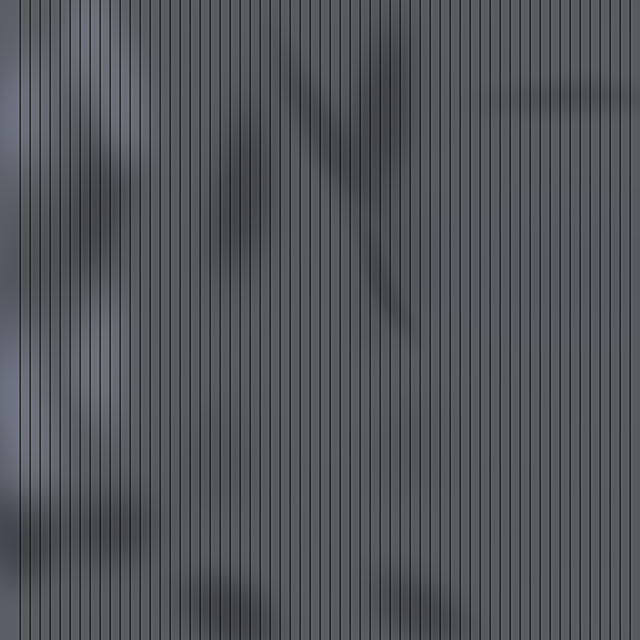
Give the GLSL for this texture, as a WebGL 2 fragment shader.

```glsl
#version 300 es
precision highp float;
uniform vec2 u_resolution;
out vec4 fragColor;

#define PANELS 64.0
#define PLAIN_PANELS 2.0
#define GROOVE_WIDTH 0.115
#define GROOVE_SHIFT 0.0125
#define SMUDGES 18
#define SMUDGE_SIZE vec2(0.055, 0.105)
#define WARP 0.022
#define STEEL vec3(0.343, 0.357, 0.374)
#define GROOVE vec3(0.025, 0.028, 0.031)
#define SOOT vec3(0.235, 0.243, 0.26)
#define SHEEN vec3(0.44, 0.46, 0.505)
#define BLUE_TINT vec3(0.335, 0.345, 0.39)

vec2 gradientAt(vec2 cell) {
    float angle = 6.2832 * fract(sin(dot(cell, vec2(127.1, 311.7))) * 43758.5);
    return vec2(cos(angle), sin(angle));
}

float gradientNoise(vec2 p) {
    vec2 i = floor(p), f = p - i;
    vec2 s = f * f * f * (f * (f * 6.0 - 15.0) + 10.0);
    float a = dot(gradientAt(i), f);
    float b = dot(gradientAt(i + vec2(1, 0)), f - vec2(1, 0));
    float c = dot(gradientAt(i + vec2(0, 1)), f - vec2(0, 1));
    float d = dot(gradientAt(i + vec2(1, 1)), f - vec2(1, 1));
    return mix(mix(a, b, s.x), mix(c, d, s.x), s.y);
}

// Soft ellipse, 1 in the middle and fading to 0 outside
float softSpot(vec2 offset, vec2 size, float tilt) {
    float c = cos(tilt), s = sin(tilt);
    vec2 q = vec2(c * offset.x - s * offset.y, s * offset.x + c * offset.y) / size;
    return exp(-pow(dot(q, q), 1.3));
}

// Worn metal: faint tint, slanted streaks, then scattered dark and light smudges
vec3 wornSteel(vec2 uv) {
    vec2 warp = vec2(gradientNoise(uv * 6.0), gradientNoise(uv * 6.0 + 31.0));
    vec2 p = uv + WARP * warp;
    vec3 color = STEEL + 0.008 * gradientNoise(uv * 3.0 + 9.0);
    color = mix(color, BLUE_TINT, 0.7 * softSpot(p - vec2(0.88, 0.58), vec2(0.2, 0.11), 0.0));
    color = mix(color, SOOT, 0.45 * softSpot(p - vec2(0.9, 0.845), vec2(0.13, 0.025), 0.0));

    for (int i = 0; i < 2; i++) {
        float n = float(i);
        vec2 center = vec2(0.51, 0.79) + n * vec2(0.09, -0.23);
        vec2 size = vec2(0.028, 0.15) * (1.0 - 0.35 * n);
        color = mix(color, SOOT, 0.6 * softSpot(p - center, size, -0.5));
    }

    for (int i = 1; i <= SMUDGES; i++) {
        float n = float(i);
        vec2 spread = fract(vec2(0.5, 0.435) + n * vec2(0.7549, 0.5698));
        float fromTop = 0.05 + 0.92 * spread.y;
        vec2 center = vec2(0.03 + 0.84 * pow(spread.x, 1.5), 1.0 - fromTop);
        float variation = fract(n * 0.618);

        // Dark smudges run tall near the top, wide and slanted near the bottom
        bool isLight = i % 8 == 1 || i % 8 == 2;
        vec2 stretch = isLight ? vec2(0.9, 1.0) : mix(vec2(0.85, 1.7), vec2(1.35, 0.45), fromTop);
        float tilt = isLight ? 0.0 : 0.5 * fromTop;

        // Soot leaves a cleaner band below the middle
        float band = isLight ? 0.9 : smoothstep(0.05, 0.28, abs(fromTop - 0.58));
        float strength = band * mix(1.0, 0.8, spread.x) * mix(0.8, 1.0, variation);
        float spot = softSpot(p - center, SMUDGE_SIZE * stretch, tilt);
        color = mix(color, isLight ? SHEEN : SOOT, strength * spot);
    }
    return color;
}

void main() {
    vec2 uv = gl_FragCoord.xy / u_resolution;
    vec3 color = wornSteel(uv);

    // Distance to the nearest groove, in panel widths
    float across = uv.x * PANELS - GROOVE_SHIFT;
    float index = floor(across + 0.5);
    float dist = abs(across - index);
    float present = step(PLAIN_PANELS, index) * step(index, PANELS - 1.0);

    // The plain strip at the left is slightly bluer
    float plain = 1.0 - smoothstep(PLAIN_PANELS - 0.1, PLAIN_PANELS + 0.1, across);
    color += plain * vec3(0.01, 0.015, 0.03);

    // Lighter panel edges beside each groove
    color += present * 0.038 * (1.0 - smoothstep(0.2, 0.3, dist));

    // Groove, as the share of the pixel that it covers
    float pixel = PANELS / u_resolution.x;
    float halfWidth = 0.5 * GROOVE_WIDTH;
    float overlap = min(dist + 0.5 * pixel, halfWidth) - max(dist - 0.5 * pixel, -halfWidth);
    float coverage = clamp(overlap / pixel, 0.0, 1.0);
    color = mix(color, GROOVE, present * coverage);

    fragColor = vec4(color, 1.0);
}
```
